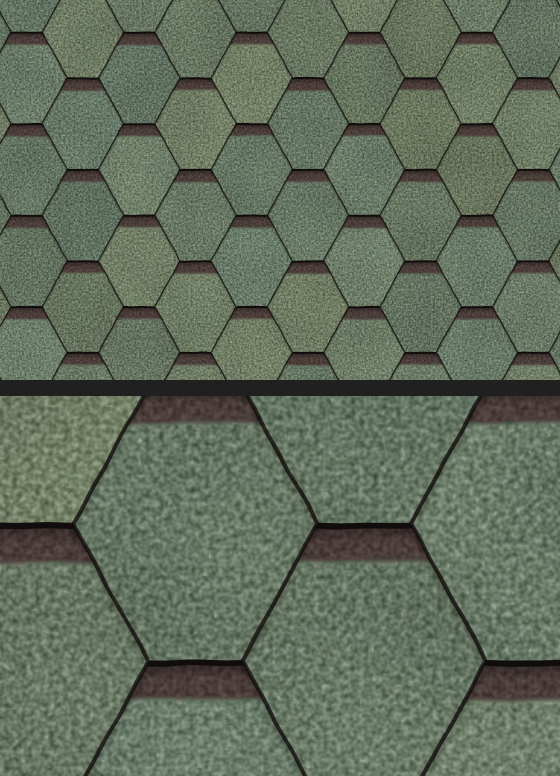
Top, the full canvas; bottom, a detail of the centre.
Give the GLSL for this texture, as a Shadertoy shader.

```glsl
// Hexagonal roof shingles: two interleaved lattices of flat-topped hexagons.
// Each tile has a granular green face, a brown strip under the course above,
// and dark joints; tone varies per tile and in soft blotches.

float hash(vec2 p) {
    vec3 q = fract(vec3(p.xyx) * vec3(0.1031, 0.1030, 0.0973));
    q += dot(q, q.yzx + 33.33);
    return fract((q.x + q.y) * q.z);
}

float cornerSlope(vec2 corner, vec2 offset) {
    float angle = 6.2832 * hash(corner);
    return dot(vec2(cos(angle), sin(angle)), offset);
}

float gradientNoise(vec2 p) {
    vec2 i = floor(p), f = fract(p);
    vec2 u = f * f * f * (f * (f * 6.0 - 15.0) + 10.0);
    vec2 e = vec2(1.0, 0.0);
    return mix(mix(cornerSlope(i, f), cornerSlope(i + e, f - e), u.x),
               mix(cornerSlope(i + e.yx, f - e.yx), cornerSlope(i + 1.0, f - 1.0), u.x), u.y);
}

// Lengths are in column spacings; the tile is 1.444 wide and 1.625 high.
const float HALF_HEIGHT = 0.8126;

// Distance inward from the slanted sides
float slantDepth(vec2 p) {
    return (0.722 - abs(p.x) - 0.5464 * abs(p.y)) / 1.1396;
}

float tileDepth(vec2 p) {
    return min(slantDepth(p), HALF_HEIGHT - abs(p.y));
}

void mainImage(out vec4 fragColor, in vec2 fragCoord) {
    float columnWidth = 0.14814;
    vec2 p = fragCoord / iResolution.y / columnWidth - vec2(0.472, 0.4934);
    float pixel = 1.0 / (iResolution.y * columnWidth);

    // Slightly uneven cut edges
    vec2 wobble = 0.012 * vec2(gradientNoise(p * 4.0), gradientNoise(p * 4.0 + 57.0));
    vec2 cut = p + wobble;

    // Nearest tile of the two lattices
    vec2 period = vec2(2.0, 2.0 * HALF_HEIGHT);
    vec2 id = round(cut / period);
    vec2 idB = round(cut / period - 0.5) + 0.5;
    if (tileDepth(cut - idB * period) > tileDepth(cut - id * period)) id = idB;
    vec2 local = cut - id * period;
    float slant = slantDepth(local);
    float below = HALF_HEIGHT - local.y;
    float above = HALF_HEIGHT + local.y;

    // Mineral granules
    float grain = 0.16 * gradientNoise(p * 23.0) + 0.15 * gradientNoise(p * 37.0 + 19.0);
    float fleck = smoothstep(0.28, 0.55, gradientNoise(p * 29.0 + 83.0));

    // Green face with tile tone, hue drift and blotches
    vec2 seed = id * 2.0 + 40.0;
    float tone = 0.95 + 0.11 * hash(seed) + 0.09 * gradientNoise(p * 1.3 + 7.0);
    tone += 0.05 * (hash(seed + 11.0) - 0.5) * local.x;
    vec3 green = vec3(0.405, 0.463, 0.382) * tone;
    green += (hash(seed + 23.0) - 0.5) * vec3(0.035, 0.012, -0.025);
    green += grain + fleck * vec3(0.08, 0.08, 0.06);

    // Brown strip with a ragged lower border
    vec3 brown = vec3(0.295, 0.240, 0.228) + 0.55 * grain;
    brown *= mix(0.72, 1.0, smoothstep(0.02, 0.13, below));
    float border = 0.222 + 0.10 * grain + 0.02 * (hash(seed + 31.0) - 0.5);
    vec3 color = mix(brown, green, smoothstep(-0.014 - pixel, 0.014 + pixel, below - border));

    // Soft shade beside the overlapping upper neighbours
    float overlapped = smoothstep(-0.05, 0.1, local.y);
    color *= 1.0 - 0.20 * overlapped * (1.0 - smoothstep(0.0, 0.06, slant));

    // Joints: thin on the slants, heavier beneath each lower edge
    float soft = 0.7 * pixel;
    float slantJoint = 1.0 - smoothstep(0.012 - soft, 0.012 + soft, slant);
    float shadow = 1.0 - smoothstep(0.030 - soft, 0.030 + soft, below);
    float lip = 1.0 - smoothstep(0.006 - soft, 0.006 + soft, above);
    float joint = max(0.80 * slantJoint, max(shadow, lip));
    color = mix(color, vec3(0.07, 0.05, 0.05), joint);

    fragColor = vec4(clamp(color, 0.0, 1.0), 1.0);
}
```
